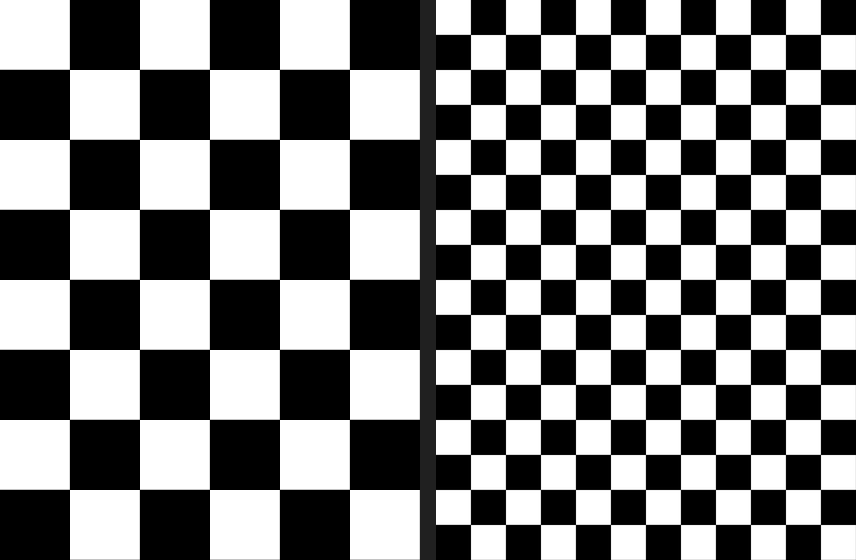
Left: one tile. Right: repeated 2 by 2.
Reproduce this pattern procedurally as a Shadertoy shader.

```glsl
const vec2 GRID = vec2(6.0, 8.0);           // squares across and down
const vec2 SEAM = vec2(0.0020, 0.0034);     // hairline gap, in squares
const vec3 BLACK = vec3(0.0);
const vec3 WHITE = vec3(1.0);

// Smoothed coverage of a band that repeats every two squares
float bandCoverage(float x, float start, float end, float pixel) {
    float center = 0.5 * (start + end);
    float offset = abs(mod(x - center + 1.0, 2.0) - 1.0);
    return clamp((0.5 * (end - start) - offset) / pixel + 0.5, 0.0, 1.0);
}

// White squares in one column and row parity, trimmed at right and bottom
float squareCoverage(vec2 p, vec2 corner, vec2 seam, vec2 pixel) {
    float across = bandCoverage(p.x, corner.x, corner.x + 1.0 - seam.x, pixel.x);
    float down = bandCoverage(p.y, corner.y + seam.y, corner.y + 1.0, pixel.y);
    return across * down;
}

void mainImage(out vec4 fragColor, in vec2 fragCoord) {
    vec2 pixel = GRID / iResolution.xy;
    vec2 p = fragCoord * pixel;

    // Two interleaved sets of squares form the checkerboard
    float white = squareCoverage(p, vec2(1.0, 0.0), SEAM, pixel)
                + squareCoverage(p, vec2(0.0, 1.0), SEAM, pixel);

    fragColor = vec4(mix(BLACK, WHITE, min(white, 1.0)), 1.0);
}
```
